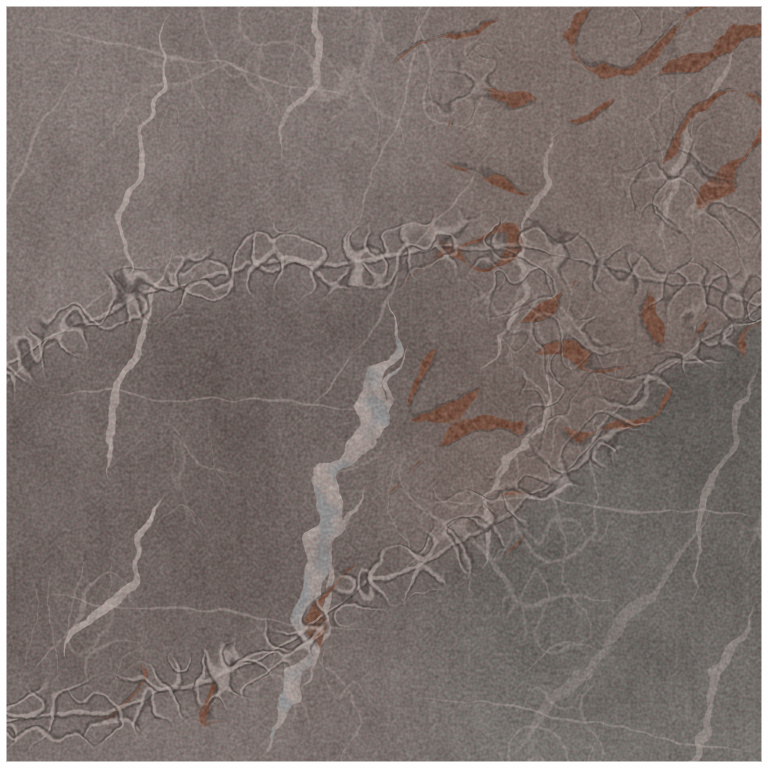
This texture is drawn by a three.js fragment shader. Its source:

```glsl
// Grey-brown marble slab with a thin white margin: cloudy grained stone, two cracked
// seams, steep pale veins, faint hairlines and rust fillings toward the upper right.
// Veins are warped strokes; cracks and rust follow zero contours of gradient noise.
varying vec2 vUv;

const vec3 STONE_LIGHT = vec3(0.500, 0.457, 0.443);
const vec3 STONE_DARK = vec3(0.425, 0.384, 0.370);
const vec3 STONE_GREEN = vec3(0.408, 0.390, 0.375);
const vec3 STONE_WARM = vec3(0.475, 0.418, 0.395);
const vec3 VEIN_PALE = vec3(0.710, 0.660, 0.640);
const vec3 VEIN_BLUE = vec3(0.590, 0.600, 0.610);
const vec3 RUST = vec3(0.465, 0.310, 0.245);
const vec3 SHADOW = vec3(0.285, 0.255, 0.245);
const vec3 MARGIN_WHITE = vec3(0.995);
const float MARGIN = 0.0085;
const float SOFT = 0.0013;       // edge softness
const float WARP = 0.036;        // jaggedness of all lines
const float GRAIN = 0.105;
const float RUST_WIDTH = 0.017;
const vec2 SPREAD = vec2(0.7549, 0.5698); // even scatter steps

vec2 hash2(vec2 p) {
  p = vec2(dot(p, vec2(127.1, 311.7)), dot(p, vec2(269.5, 183.3)));
  return fract(sin(p) * 43758.545) * 2.0 - 1.0;
}

// Gradient noise: value in x, slope in yz
vec3 noiseSlope(vec2 p) {
  vec2 i = floor(p), f = p - i;
  vec2 u = f * f * f * (f * (f * 6.0 - 15.0) + 10.0);
  vec2 du = 30.0 * f * f * (f * (f - 2.0) + 1.0);
  vec2 ga = hash2(i), gb = hash2(i + vec2(1.0, 0.0));
  vec2 gc = hash2(i + vec2(0.0, 1.0)), gd = hash2(i + 1.0);
  float a = dot(ga, f), b = dot(gb, f - vec2(1.0, 0.0));
  float c = dot(gc, f - vec2(0.0, 1.0)), d = dot(gd, f - 1.0);
  float k = a - b - c + d;
  vec2 slope = ga + u.x * (gb - ga) + u.y * (gc - ga) + u.x * u.y * (ga - gb - gc + gd);
  slope += du * (u.yx * k + vec2(b, c) - a);
  return vec3(a + u.x * (b - a) + u.y * (c - a) + u.x * u.y * k, slope);
}

float noise(vec2 p) { return noiseSlope(p).x; }

float fbm(vec2 p) {
  float sum = 0.0, amp = 0.5;
  for (int i = 0; i < 5; i++) {
    sum += amp * noise(p);
    p = mat2(1.6, 1.2, -1.2, 1.6) * p + 7.3;
    amp *= 0.55;
  }
  return sum;
}

// Approximate signed distance to the zero contour of noise
float contour(vec2 p, float scale) {
  vec3 n = noiseSlope(p * scale);
  return n.x / (scale * max(length(n.yz), 0.55));
}

float stroke(float d, float w) {
  return (1.0 - smoothstep(max(w - SOFT, 0.0), w + SOFT, abs(d))) * smoothstep(0.0, SOFT, w);
}

// Tapered wandering vein around a centre
float vein(vec2 p, vec2 centre, float angle, float halfLength, float w, float wander) {
  vec2 dir = vec2(cos(angle), sin(angle)), d = p - centre;
  vec2 l = vec2(dot(d, dir), dot(d, vec2(-dir.y, dir.x)));
  float seed = dot(centre, vec2(37.3, 71.7));
  l.y += wander * (noise(vec2(l.x * 9.0, seed)) + 0.3 * noise(vec2(l.x * 34.0, seed + 5.4)));
  w *= 1.0 - smoothstep(0.3, 1.0, abs(l.x) / halfLength);
  return stroke(l.y, w * (0.8 + noise(vec2(l.x * 15.0, seed + 9.6))));
}

float nearLine(float d) { return exp(-d * d * 900.0); }

void main() {
  vec2 p = vUv;
  vec2 q = p + WARP * vec2(fbm(p * 9.0), fbm(p * 9.0 + 17.0));

  // Two seams that meet at the right
  float bend = 0.05 * noise(vec2(q.x * 5.0, 2.4));
  float upper = q.y - (0.52 + 0.5 * q.x - 0.42 * q.x * q.x) + bend;
  float lower = q.y - (0.06 + 0.17 * q.x + 0.40 * q.x * q.x) - bend;
  float seamZone = max(nearLine(upper), nearLine(lower));
  float rustZone = smoothstep(0.46, 0.76, p.x + 0.2 * noise(p * 4.0)) * smoothstep(-0.05, 0.02, lower);
  float below = 1.0 - smoothstep(-0.05, 0.03, lower);

  // Clouded stone
  vec3 color = mix(STONE_LIGHT, STONE_DARK, 0.85 - 0.85 * smoothstep(-0.07, 0.05, upper));
  color = mix(color, STONE_WARM, 0.8 * rustZone);
  color = mix(color, STONE_GREEN, below * smoothstep(0.4, 0.7, p.x));
  color += 0.05 * below * (1.0 - smoothstep(0.0, 0.3, p.y));
  color += 0.10 * fbm(p * 5.0 + 3.0) + 0.07 * fbm(p * vec2(34.0, 17.0));

  // Faint web of veinlets and long hairlines
  float patchy = smoothstep(-0.1, 0.35, noise(p * 5.0 + 31.0));
  float web = stroke(contour(q + 4.0, 9.0), 0.0022 * patchy);
  web = max(web, 0.8 * stroke(contour(q * vec2(1.5, 0.7) + 8.0, 14.0), 0.002 * patchy));
  color = mix(color, VEIN_PALE, 0.30 * web);
  for (int i = 0; i < 9; i++) {
    float k = float(i);
    float angle = mod(k, 2.0) < 0.5 ? -0.2 + 0.02 * k : 0.75 + 0.07 * k;
    float hair = vein(p, fract(SPREAD * k + vec2(0.25, 0.92)), angle, 0.3, 0.0018, 0.025);
    color = mix(color, VEIN_PALE, 0.38 * hair);
  }

  // Steep pale veins and the broad forked one
  float pale = 0.0;
  for (int i = 0; i < 10; i++) {
    float k = float(i), vary = fract(k * 0.618);
    vec2 centre = fract(SPREAD * k + vec2(0.15, 0.25));
    float v = vein(q, centre, 1.12 + 0.25 * vary, 0.14 + 0.07 * vary, 0.0075 - 0.003 * vary, 0.045);
    pale = max(pale, v * mix(0.95, 0.45, centre.x));
  }
  pale = max(pale, 0.3 * vein(q, vec2(0.79, 0.17), 0.84, 0.24, 0.009, 0.03));
  float broad = vein(q, vec2(0.43, 0.31), 1.27, 0.34, 0.021, 0.07);
  broad = max(broad, vein(q, vec2(0.46, 0.41), 1.12, 0.17, 0.007, 0.08));
  vec3 mineral = mix(VEIN_PALE, VEIN_BLUE, broad * smoothstep(-0.1, 0.3, noise(q * 32.0)));
  float cover = max(pale, 0.85 * broad) * clamp(0.85 + 0.9 * fbm(p * 26.0), 0.0, 1.0);
  color = mix(color, mineral, cover);

  // Rust fillings with a shaded lower edge
  vec2 tilted = mat2(0.53, -0.58, 0.29, 1.05) * q;
  float vein0 = contour(tilted + 2.0, 9.0);
  float fillZone = max(rustZone, 0.65 * nearLine(lower + 0.01));
  float fillWidth = RUST_WIDTH * fillZone * smoothstep(-0.05, 0.45, noise(p * 8.0 + 11.0) + 0.3 * noise(q * 30.0));
  float rust = stroke(vein0, fillWidth);
  color = mix(color, SHADOW, 0.5 * stroke(vein0 + 0.003, fillWidth));
  color = mix(color, RUST + 0.12 * noise(p * 120.0), 0.88 * rust);

  // Crackle: pale ridges beside dark grooves
  float crackZone = max(seamZone, 0.6 * rustZone * patchy);
  for (int i = 0; i < 4; i++) {
    float k = float(i);
    float d = k < 0.5 ? upper : k < 1.5 ? lower : contour(q + k * 5.0, 7.0 + 5.0 * k);
    float w = 0.0026 * crackZone * (0.8 + noise(p * 13.0 + k));
    color = mix(color, SHADOW, 0.55 * stroke(d + 0.0032, w));
    color = mix(color, VEIN_PALE, 0.60 * stroke(d, w) * (1.0 - 0.5 * rustZone));
  }

  // Fine grain with a slight colour shift
  color += GRAIN * (noise(p * 240.0) + 0.5 * noise(p * 130.0 + 5.0));
  color += 0.03 * noise(p * 210.0 + 40.0) * vec3(1.0, -0.7, 0.2);

  vec2 inset = min(p, 1.0 - p);
  float slab = smoothstep(MARGIN - 0.001, MARGIN + 0.001, min(inset.x, inset.y));
  gl_FragColor = vec4(mix(MARGIN_WHITE, color, slab), 1.0);
}
```
